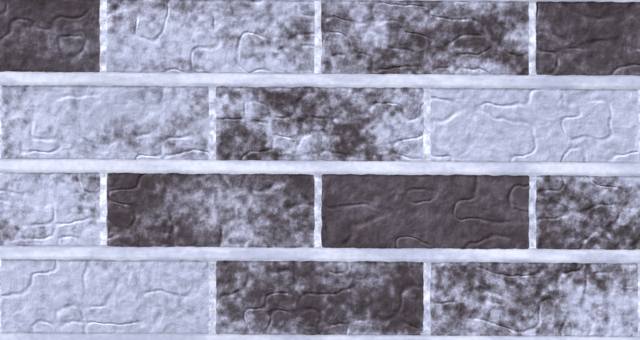
This texture is drawn by a Shadertoy shader. Its source:

```glsl
// Running-bond wall of dark, rough bricks unevenly lime-washed, with pale lavender mortar.

float hash(vec2 p) {
    vec3 a = fract(vec3(p.xyx) * 0.1031);
    a += dot(a, a.yzx + 33.33);
    return fract((a.x + a.y) * a.z);
}

float noise(vec2 p) {
    vec2 i = floor(p), f = fract(p);
    f = f * f * (3.0 - 2.0 * f);
    return mix(mix(hash(i), hash(i + vec2(1, 0)), f.x),
               mix(hash(i + vec2(0, 1)), hash(i + vec2(1, 1)), f.x), f.y);
}

float fbm(vec2 p) {
    float sum = 0.0, amp = 0.53;
    for (int i = 0; i < 4; i++) {
        sum += amp * noise(p);
        p = mat2(1.6, 1.2, -1.2, 1.6) * p + 7.3;
        amp *= 0.5;
    }
    return sum;
}

// Pitted surface with wandering creases
float surfaceHeight(vec2 p) {
    vec2 warped = p + 0.05 * vec2(fbm(p * 9.0), fbm(p * 9.0 + 31.0));
    float crease = abs(noise(warped * vec2(13.0, 20.0)) - 0.5);
    return fbm(warped * 42.0) + 0.55 * smoothstep(0.0, 0.12, crease);
}

float roundedBox(vec2 p, vec2 halfSize, float radius) {
    vec2 q = abs(p) - halfSize + radius;
    return length(max(q, 0.0)) + min(max(q.x, q.y), 0.0) - radius;
}

// Mean lime coverage: one column of the matrix per course, top course first
float limeCoverage(vec2 id) {
    mat4 coverage = mat4(0.14, 0.72, 0.38, 0.16,
                         0.76, 0.53, 0.92, 0.60,
                         0.62, 0.30, 0.06, 0.47,
                         0.90, 0.31, 0.53, 0.40);
    ivec2 cell = ivec2(clamp(id, 0.0, 3.0));
    return coverage[cell.y][cell.x];
}

vec3 brickColor(vec2 p, vec2 local, vec2 id, float edge) {
    vec2 q = p + id * vec2(5.3, 7.7) + 3.0;
    float relief = surfaceHeight(q) - surfaceHeight(q - vec2(0.004, 0.005));
    float patches = fbm(q * vec2(6.0, 9.0)) - 0.5;
    float grain = fbm(q * 55.0) - 0.5;

    // Lime clings in patches and a little along the rim
    float coverage = limeCoverage(id);
    float patchy = 1.0 - abs(2.0 * coverage - 1.0);
    float lime = coverage + patches * (0.4 + 0.9 * patchy) + grain * (0.3 + 0.5 * patchy);
    lime += 0.12 * smoothstep(-0.02, 0.0, edge) * smoothstep(0.1, 0.4, coverage);
    lime = smoothstep(0.08, 0.88, lime);

    vec3 clay = mix(vec3(0.27, 0.24, 0.26), vec3(0.38, 0.355, 0.40), 0.5 + patches + grain);
    vec3 wash = vec3(0.72, 0.74, 0.85) + 0.16 * grain;
    vec3 color = mix(clay, wash, lime);
    color *= 1.0 + relief * mix(0.65, 0.42, lime);

    // Shadow under the joint above, and a worn lower arris
    float topShadow = smoothstep(-0.099, -0.108, local.y);
    float lowerEdge = smoothstep(0.102, 0.108, local.y);
    return color * (1.0 - 0.25 * topShadow - 0.15 * lowerEdge);
}

vec3 mortarColor(vec2 p, vec2 local) {
    float smear = fbm(p * vec2(8.0, 30.0));
    float grit = fbm(p * 85.0);
    vec3 color = mix(vec3(0.75, 0.77, 0.88), vec3(0.88, 0.90, 0.99), smoothstep(0.25, 0.7, smear));

    // Bed joints darken toward the brick below and just under the brick above
    float lowerSide = smoothstep(-0.122, -0.110, local.y) * step(local.y, -0.105);
    float upperSide = smoothstep(0.116, 0.108, local.y) * step(0.105, local.y);
    color *= 1.0 - 0.13 * lowerSide - 0.10 * upperSide;

    // Head joints are grittier
    float head = step(abs(local.y), 0.105);
    return color * (1.0 + (grit - 0.5) * (0.12 + 0.4 * head));
}

void mainImage(out vec4 fragColor, in vec2 fragCoord) {
    vec2 uv = fragCoord / iResolution.xy;
    vec2 p = vec2(uv.x * 1.882, 1.0 - uv.y);

    // Courses run slightly downhill and alternate by half a brick
    vec2 cellSize = vec2(0.631, 0.256);
    vec2 grid = vec2(p.x, p.y - 0.012 * (uv.x - 0.5) + 0.0195) / cellSize;
    grid.x += mod(floor(grid.y), 2.0) < 0.5 ? 0.518 : 0.01;
    vec2 id = floor(grid);
    vec2 local = (fract(grid) - 0.5) * cellSize;

    // Ragged brick outline
    float edge = roundedBox(local, vec2(0.305, 0.108), 0.006);
    edge += 0.006 * (fbm(p * 35.0 + id * 9.0) - 0.5);
    float pixel = 1.0 / iResolution.y;
    float isBrick = 1.0 - smoothstep(-pixel, pixel, edge);

    vec3 color = mix(mortarColor(p, local), brickColor(p, local, id, edge), isBrick);
    color *= 0.97 + 0.08 * noise(p * 3.0);
    fragColor = vec4(clamp(color, 0.0, 1.0), 1.0);
}
```
